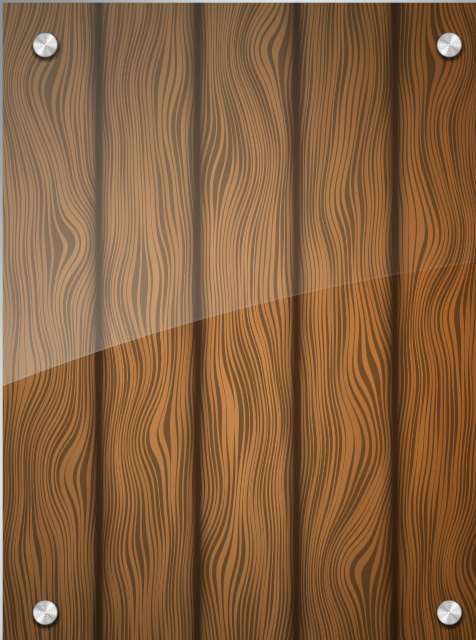
Give the GLSL for this texture, as a Shadertoy shader.

```glsl
// Five upright wooden planks with flowing grain, behind a glossy glass sheet
// held by four brushed-steel studs. Grain lines are stripes in a coordinate
// bent by layered sines and scattered knots, each line swelling and tapering.

const float PLANK_WIDTH = 0.1543;      // lengths are fractions of canvas height
const float LINES_PER_PLANK = 26.0;
const int KNOTS_PER_PLANK = 5;
const vec2 KNOT_SIZE = vec2(0.36, 0.52); // in plank widths
const float SEAM_HALF_WIDTH = 0.036;     // in plank widths
const float SEAM_SHADE_WIDTH = 0.17;
const float STUD_RADIUS = 0.0195;
const vec2 STUD_LOW = vec2(0.095, 0.043);  // in canvas fractions
const vec2 STUD_HIGH = vec2(0.944, 0.930);
const float GLASS_EDGE = 0.0042;

const vec3 WOOD_LIGHT = vec3(0.72, 0.49, 0.28);
const vec3 WOOD_DARK = vec3(0.43, 0.30, 0.175);
const vec3 SEAM_COLOR = vec3(0.25, 0.155, 0.095);
const vec3 AMBER_TINT = vec3(1.0, 0.88, 0.68);
const vec3 GLOSS_COLOR = vec3(0.84, 0.83, 0.82);
const vec3 EDGE_COLOR = vec3(0.86, 0.88, 0.89);

float hash(vec2 p) {
    return fract(sin(dot(p, vec2(127.1, 311.7))) * 4375.85);
}

// Coverage of a shape whose signed distance is d (negative inside).
float cover(float d, float pixel) {
    return clamp(0.5 - d / pixel, 0.0, 1.0);
}

// Across-grain coordinate: slow waves plus knots that push and spread lines.
float bendGrain(vec2 q, float plank) {
    float seed = 6.283 * hash(vec2(plank, 3.0));
    float u = q.x + 0.045 * sin(q.y * 1.3 + seed)
                  + 0.020 * sin(q.y * 3.1 + q.x * 4.0 + seed * 2.0)
                  + 0.010 * sin(q.y * 6.7 - q.x * 7.0 + seed * 3.0);
    for (int i = 0; i < KNOTS_PER_PLANK; i++) {
        vec2 id = vec2(plank + 11.0, float(i) * 7.0);
        float row = (float(i) + hash(id)) / float(KNOTS_PER_PLANK);
        vec2 center = vec2(mix(0.15, 0.85, hash(id + 1.7)), row / PLANK_WIDTH);
        vec2 d = q - center;
        float falloff = exp(-dot(d / KNOT_SIZE, d / KNOT_SIZE));
        float push = 0.42 * (hash(id + 4.3) - 0.5);
        u += falloff * (push - 0.5 * d.x);
    }
    return u;
}

// Tapered dark lines: one per unit of u, each with its own width rhythm.
float grainLines(float u, float y, float plank) {
    float line = floor(u);
    float h = hash(vec2(line, plank * 5.0 + 2.0));
    float swell = sin(y * (1.2 + 2.0 * h) + 40.0 * h)
                + 0.6 * sin(y * (3.1 + 2.3 * h) + 90.0 * h);
    float halfWidth = clamp(0.21 + 0.13 * swell, -0.1, 0.37);
    float shift = 0.12 * sin(50.0 * h + y * 0.8);
    return cover(abs(u - line - 0.5 - shift) - halfWidth, max(fwidth(u), 0.001));
}

vec3 planks(vec2 p, float pixel) {
    vec2 q = p / PLANK_WIDTH;
    float plank = floor(q.x);
    float u = bendGrain(vec2(q.x - plank, q.y), plank) * LINES_PER_PLANK;
    float tone = 0.96 + 0.08 * hash(vec2(plank, 9.0)) + 0.03 * sin(u * 0.7 + q.y);
    vec3 color = mix(WOOD_LIGHT * tone, WOOD_DARK, 0.92 * grainLines(u, q.y, plank));

    // Rounded plank edges and dark joints between neighbours.
    float seam = abs(q.x - max(round(q.x), 1.0));
    color *= mix(0.66, 1.0, smoothstep(0.0, SEAM_SHADE_WIDTH, seam));
    float joint = cover(seam - SEAM_HALF_WIDTH, pixel / PLANK_WIDTH + 0.03);
    return mix(color, SEAM_COLOR, 0.92 * joint);
}

vec3 addGloss(vec3 color, vec2 uv, float pixel) {
    float curve = 0.395 + 0.289 * uv.x - 0.094 * uv.x * uv.x;
    float rise = uv.y - curve;
    float strength = mix(0.38, 0.05, smoothstep(0.0, 1.0, uv.x))
                   * mix(1.0, 0.5, clamp(rise / 0.6, 0.0, 1.0));
    strength += 0.05 * (1.0 - smoothstep(0.0, 0.006, abs(rise)));
    return mix(color, GLOSS_COLOR, strength * cover(-rise, pixel));
}

vec3 addStud(vec3 color, vec2 d, float pixel) {
    float r = length(d);
    float shadow = length(d + vec2(-0.001, 0.004)) - STUD_RADIUS;
    color *= 1.0 - 0.55 * (1.0 - smoothstep(-0.002, 0.006, shadow));
    float angle = atan(d.y, d.x);
    float sheen = 0.82 + 0.11 * cos(2.0 * angle - 1.2) + 0.06 * cos(6.0 * angle + 0.5);
    sheen += 0.025 * sin(r / STUD_RADIUS * 30.0);
    sheen *= 1.0 - 0.35 * smoothstep(0.84, 1.0, r / STUD_RADIUS);
    return mix(color, vec3(sheen), cover(r - STUD_RADIUS, pixel));
}

void mainImage(out vec4 fragColor, in vec2 fragCoord) {
    vec2 uv = fragCoord / iResolution.xy;
    vec2 p = fragCoord / iResolution.y;
    float pixel = 1.0 / iResolution.y;
    vec2 aspect = vec2(iResolution.x / iResolution.y, 1.0);

    // Wood, lit at the centre and warmer towards the right.
    vec3 color = planks(p, pixel);
    float away = length((uv - vec2(0.48, 0.47)) * vec2(0.85, 1.1));
    color *= mix(1.03, 0.60, smoothstep(0.12, 0.75, away));
    color *= mix(vec3(1.0), AMBER_TINT, smoothstep(0.55, 1.0, uv.x));

    // Glass sheet: reflection, then its bright left and top edges.
    color = addGloss(color, uv, pixel);
    float edge = min(p.x, 1.0 - p.y) - GLASS_EDGE;
    float glint = 0.82 + 0.18 * sin(5.0 * uv.x - 4.0 * uv.y + 2.5);
    color = mix(color, EDGE_COLOR * glint, cover(edge, pixel));

    // One stud near each corner.
    for (int i = 0; i < 4; i++) {
        vec2 corner = vec2(float(i % 2), float(i / 2));
        color = addStud(color, (uv - mix(STUD_LOW, STUD_HIGH, corner)) * aspect, pixel);
    }
    fragColor = vec4(color, 1.0);
}
```
